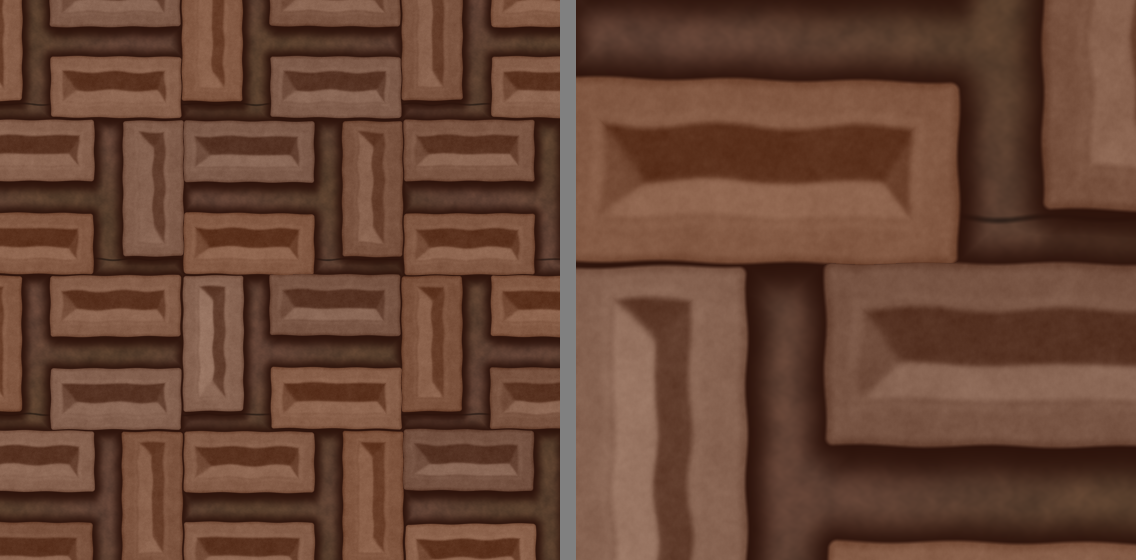
Left, the full canvas; right, a detail of the centre.
Write a Shadertoy shader that draws this texture.

```glsl
// Wall of hollowed clay bricks: pairs of flat bricks beside an upright one, with every
// other row shifted and mirrored. A search over nearby bricks gives the closest one;
// its box distance drives edges and shadows, and its sloped recess is shaded by facet.

const vec2 CELL = vec2(39.4, 27.7);   // one repeat, in hundredths of the canvas
const float ROW_TOP = -6.2;

struct Brick { float dist; vec2 pos; float id; bool upright; };

float hash(vec2 p) {
    return fract(sin(dot(p, vec2(12.99, 78.23))) * 437.58);
}

// Layered, turned sines: about -1 to 1
float mottle(vec2 p) {
    float sum = 0.0, amp = 0.5;
    for (int i = 0; i < 5; i++) {
        p = mat2(0.8, 0.6, -0.6, 0.8) * p * 1.7 + 3.1;
        sum += amp * sin(p.x + 1.4 * sin(p.y)) * cos(0.8 * p.y + sin(0.7 * p.x));
        amp *= 0.75;
    }
    return sum;
}

float roundBox(vec2 p, vec2 halfSize, float radius) {
    vec2 q = abs(p) - halfSize + radius;
    return length(max(q, 0.0)) + min(max(q.x, q.y), 0.0) - radius;
}

// Closest brick to p, where y runs downward
Brick nearestBrick(vec2 p) {
    Brick best = Brick(1e3, vec2(0.0), 0.0, false);
    float baseRow = floor((p.y - ROW_TOP) / CELL.y);
    for (int r = -1; r <= 1; r++) {
        float row = baseRow + float(r);
        bool odd = mod(row, 2.0) > 0.5;
        float start = odd ? 32.8 : 8.9;
        float baseCol = floor((p.x - start) / CELL.x);
        for (int c = -1; c <= 1; c++) {
            float col = baseCol + float(c);
            vec2 corner = vec2(start + col * CELL.x, ROW_TOP + row * CELL.y);
            for (int k = 0; k < 3; k++) {
                bool upright = k == 2;
                vec2 halfSize = upright ? vec2(5.4, 12.1) : vec2(11.65, 5.45);
                vec2 offset = upright ? vec2(odd ? 28.5 : 23.6, 0.0) : vec2(0.0, 16.5 * float(k));
                float id = hash(vec2(col * 3.0 + float(k), row + 5.0));
                vec2 jitter = 0.4 * vec2(id, fract(id * 17.0)) - 0.2;
                vec2 pos = p - corner - offset - halfSize - jitter;
                pos.y += (fract(id * 41.0) - 0.5) * 0.025 * pos.x;
                float d = roundBox(pos, halfSize, 0.5);
                if (d < best.dist) best = Brick(d, pos, id, upright);
            }
        }
    }
    return best;
}

// Backing wall seen in the gaps, darkened near and below bricks
vec3 wallColor(vec2 p, float dist) {
    float patches = 0.5 + 0.5 * sin(p.x * 0.13 + 2.0 * sin(p.y * 0.09));
    vec3 col = mix(vec3(0.37, 0.25, 0.20), vec3(0.34, 0.24, 0.17), patches);
    col *= 1.0 + 0.12 * mottle(p * 0.45);
    float rowY = mod(p.y - ROW_TOP, CELL.y);
    col *= 1.0 - 0.45 * smoothstep(0.3, 0.0, abs(rowY - 24.8 - 0.1 * sin(p.x)));
    float shadow = 1.0 - smoothstep(-1.3, 1.3, nearestBrick(p - vec2(0.5, 1.8)).dist);
    float openness = smoothstep(-0.4, 2.3, dist) * (1.0 - 0.7 * shadow);
    return mix(vec3(0.17, 0.07, 0.04), col, openness);
}

vec3 brickColor(vec2 p, Brick b, float soft) {
    // Flat face, worn darker toward its rim
    float grain = mottle(p * 0.5) * 0.09 + mottle(p * 2.3) * 0.06;
    float face = 0.7 + 0.32 * (b.id - 0.5) + grain;
    face -= 0.35 * smoothstep(-0.7, 0.1, b.dist);

    // Recess sides in the order left, right, top, bottom
    vec4 sides = b.upright ? vec4(2.6, 2.15, 10.2, 9.7) : vec4(9.6, 8.9, 2.8, 2.8);
    vec4 run = b.upright ? vec4(2.6, 2.15, 2.6, 3.0) : vec4(2.6, 1.6, 3.4, 2.2);
    vec4 tones = b.upright ? vec4(0.85, 0.2, 0.05, 0.95) : vec4(0.45, 0.25, 0.0, 0.95);
    if (b.upright) tones.x += 0.35 * smoothstep(0.75, 0.9, b.id);
    vec2 q = b.pos + 0.12 * vec2(sin(p.y * 0.9 + b.id * 9.0), sin(p.x * 0.7 + b.id * 7.0));
    vec4 inset = vec4(q.x, -q.x, q.y, -q.y) + sides;
    float depth = min(min(inset.x, inset.y), min(inset.z, inset.w));

    // Blend the facets softly where their slopes meet
    vec4 slope = inset / run;
    float lowest = min(min(slope.x, slope.y), min(slope.z, slope.w));
    vec4 weight = exp(-14.0 * (slope - lowest));
    float facet = dot(weight, tones) / dot(weight, vec4(1.0)) + grain;
    float tone = mix(face, facet, smoothstep(-soft, soft + 0.25, depth));
    tone += 0.08 * (1.0 - smoothstep(0.0, 0.5, abs(depth + 0.4)));

    vec3 col = mix(vec3(0.34, 0.19, 0.12), vec3(0.56, 0.41, 0.33), tone);
    return col + (fract(b.id * 29.0) - 0.5) * vec3(0.03, -0.005, -0.03);
}

void mainImage(out vec4 fragColor, in vec2 fragCoord) {
    vec2 p = 100.0 * fragCoord / iResolution.xy;
    p.y = 100.0 - p.y;
    float soft = max(0.15, 70.0 / iResolution.y);

    // Slightly uneven hand-cut edges
    vec2 bent = p + 0.08 * vec2(sin(p.y * 1.1 + p.x * 0.2), sin(p.x * 0.8 + p.y * 0.3));
    Brick b = nearestBrick(bent);
    float cover = 1.0 - smoothstep(-soft, soft, b.dist);
    vec3 col = mix(wallColor(bent, b.dist), brickColor(p, b, soft), cover);
    fragColor = vec4(clamp(col, 0.0, 1.0), 1.0);
}
```
